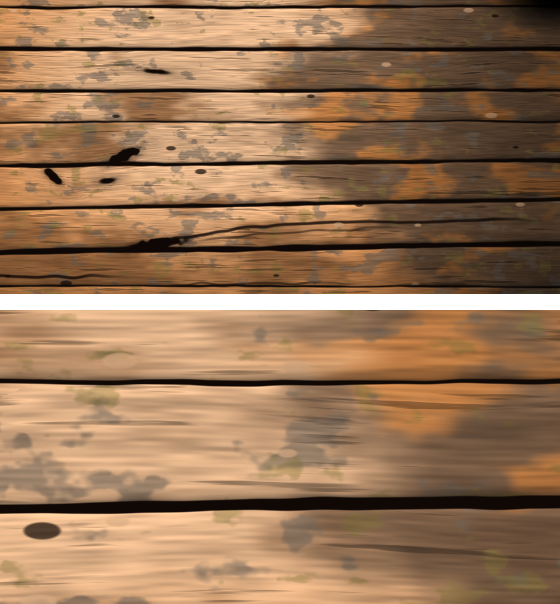
Top, the full canvas; bottom, a detail of the centre.
This texture is drawn by a WebGL 1 fragment shader. Its source:

```glsl
precision highp float;
uniform vec2 u_resolution;

// Gap heights at the left side, their rise to the right, and half widths
const vec4 LOW_GAPS = vec4(0.030, 0.142, 0.289, 0.437);
const vec4 LOW_RISE = vec4(-0.005, 0.030, 0.032, 0.016);
const vec4 LOW_WIDTH = vec4(0.0030, 0.0095, 0.0060, 0.0060);
const vec4 HIGH_GAPS = vec4(0.585, 0.689, 0.833, 0.973);
const vec4 HIGH_RISE = vec4(0.002, 0.005, 0.000, 0.004);
const vec4 HIGH_WIDTH = vec4(0.0028, 0.0050, 0.0065, 0.0040);

const vec3 PEACH = vec3(0.92, 0.73, 0.56);
const vec3 ORANGE = vec3(0.79, 0.52, 0.30);
const vec3 BROWN = vec3(0.53, 0.35, 0.21);
const vec3 UMBER = vec3(0.37, 0.28, 0.21);
const vec3 RUST = vec3(0.62, 0.39, 0.20);
const vec3 SLATE = vec3(0.43, 0.39, 0.35);
const vec3 MOSS = vec3(0.50, 0.45, 0.22);
const vec3 GAP_DARK = vec3(0.06, 0.03, 0.02);
const vec2 LIGHT_CENTRE = vec2(0.75, 0.70);

float hash(vec2 p) {
  return fract(sin(dot(p, vec2(127.1, 311.7))) * 43758.545);
}

float noise(vec2 p) {
  vec2 i = floor(p), f = fract(p);
  f = f * f * (3.0 - 2.0 * f);
  return mix(mix(hash(i), hash(i + vec2(1.0, 0.0)), f.x),
             mix(hash(i + vec2(0.0, 1.0)), hash(i + 1.0), f.x), f.y);
}

float fbm(vec2 p) {
  float sum = 0.0, amp = 0.533;
  for (int i = 0; i < 4; i++) {
    sum += amp * noise(p);
    p = p * 2.03 + 17.3;
    amp *= 0.5;
  }
  return sum;
}

// Keeps the nearest gap in x (edge distance) and y (signed offset); z counts planks
void addGap(vec2 p, float height, float width, float seed, inout vec3 nearest) {
  float wobble = noise(vec2(p.x * 5.0, seed)) - 0.5 + 0.3 * (noise(vec2(p.x * 25.0, seed)) - 0.5);
  float offset = p.y - height - 0.006 * wobble;
  float edge = abs(offset) - width * (0.65 + 0.7 * noise(vec2(p.x * 9.0, seed + 20.0)));
  if (edge < nearest.x) nearest.xy = vec2(edge, offset);
  nearest.z += step(0.0, offset);
}

// Tilted, ragged oval hole; also bends the grain around itself
float knot(vec2 p, vec2 centre, vec2 size, float tilt, inout float bend) {
  vec2 d = p - centre;
  d.y -= tilt * d.x;
  float r = length(d / size);
  bend += 0.8 * size.y * sign(d.y) * exp(-0.12 * r * r);
  return (r - 0.75 - 0.5 * noise(p * 60.0)) * size.y;
}

// Thin split that fades out at both ends
float split(vec2 p, float height, float start, float end, float width) {
  float reach = smoothstep(start, start + 0.08, p.x) * (1.0 - smoothstep(end - 0.25, end, p.x));
  float d = abs(p.y - height - 0.012 * (noise(vec2(p.x * 16.0, height * 90.0)) - 0.5));
  return reach * (1.0 - smoothstep(0.3 * width, width + 1.0 / u_resolution.y, d));
}

void main() {
  vec2 p = gl_FragCoord.xy / u_resolution.y;
  float across = gl_FragCoord.x / u_resolution.x;
  float pixel = 1.0 / u_resolution.y;

  // Planks and the gaps between them
  vec3 gap = vec3(1.0, 1.0, 0.0);
  for (int i = 0; i < 4; i++) {
    float seed = float(i) * 3.7;
    addGap(p, LOW_GAPS[i] + LOW_RISE[i] * across, LOW_WIDTH[i], seed, gap);
    addGap(p, HIGH_GAPS[i] + HIGH_RISE[i] * across, HIGH_WIDTH[i], seed + 40.0, gap);
  }
  float plank = gap.z;
  float character = hash(vec2(plank, 4.0));

  // Knots and broken edges
  float bend = 0.0;
  float hole = knot(p, vec2(0.42, 0.470), vec2(0.055, 0.020), 0.45, bend);
  hole = min(hole, knot(p, vec2(0.18, 0.402), vec2(0.026, 0.018), -0.7, bend));
  hole = min(hole, knot(p, vec2(0.365, 0.385), vec2(0.030, 0.009), 0.1, bend));
  hole = min(hole, knot(p, vec2(0.53, 0.757), vec2(0.040, 0.007), -0.1, bend));
  hole = min(hole, knot(p, vec2(0.53, 0.168), vec2(0.100, 0.018), 0.16, bend));

  // Grain follows the planks and bends around the knots
  vec2 g = vec2(p.x, p.y - bend) + vec2(plank * 7.3, plank * 1.9);
  g.y += 0.025 * noise(vec2(g.x * 2.5, g.y * 6.0));
  float grain = fbm(g * vec2(5.0, 85.0));
  float fibre = noise(g * vec2(22.0, 240.0));
  float blotch = fbm(g * vec2(4.0, 9.0));
  float speck = fbm(g * vec2(16.0, 26.0) + 31.0);

  // Warm lit wood with worn brown patches
  vec2 away = p - LIGHT_CENTRE;
  float light = exp(-1.5 * away.x * away.x - 2.6 * away.y * away.y);
  vec3 color = mix(ORANGE, PEACH, smoothstep(0.15, 0.85, light));
  color = mix(color, BROWN, 0.8 * smoothstep(0.42, 0.72, blotch + 0.22 * (0.55 - light)));

  // Weathered side, broken by rusty patches
  float border = 0.98 + 1.4 * (p.y - 0.6) * (p.y - 0.6) + 0.22 * (character - 0.5);
  float weathered = smoothstep(-0.10, 0.14, p.x - border + 0.55 * (blotch - 0.5));
  vec3 aged = mix(UMBER, RUST, smoothstep(0.50, 0.66, fbm(g * vec2(6.0, 10.0) + 9.0)));
  color = mix(color, aged * (0.92 + 0.35 * light), 0.88 * weathered);
  color = mix(color, SLATE, 0.55 * smoothstep(0.60, 0.72, speck));
  color = mix(color, MOSS, 0.40 * smoothstep(0.64, 0.74, fbm(g * vec2(19.0, 30.0) + 70.0)));

  // Surface relief and plank variation
  color *= 0.72 + 0.36 * grain + 0.20 * fibre + 0.10 * (character - 0.5);
  color *= 1.0 - 0.35 * smoothstep(0.64, 0.78, grain);

  // Splits along the grain
  float curve = 0.184 + 0.07 * (1.0 - exp(-3.0 * max(p.x - 0.57, 0.0)));
  float cracks = split(p, curve, 0.52, 1.90, 0.005);
  cracks = max(cracks, 0.6 * split(p, curve - 0.022, 0.66, 1.45, 0.003));
  cracks = max(cracks, split(p, 0.060, -0.1, 0.50, 0.005));
  cracks = max(cracks, 0.6 * split(p, 0.035, 0.55, 1.30, 0.003));
  color = mix(color, GAP_DARK, 0.8 * cracks);

  // Scattered chips and nail marks
  vec2 cell = floor(p * 11.0);
  vec2 chip = fract(p * 11.0) - 0.3 - 0.4 * vec2(hash(cell), hash(cell + 5.0));
  float chipSize = 0.06 + 0.08 * hash(cell + 8.0);
  float chipMask = step(0.90, hash(cell + 2.0)) *
    (1.0 - smoothstep(chipSize - 11.0 * pixel, chipSize + 0.03, length(chip * vec2(0.6, 1.3))));
  color = mix(color, hash(cell + 3.0) > 0.6 ? PEACH * 0.9 : GAP_DARK, 0.7 * chipMask);

  // Shaded lower edges, lit upper edges, then the open gaps
  float rim = exp(-max(gap.x, 0.0) / 0.007);
  color *= 1.0 + rim * (gap.y > 0.0 ? -0.42 : 0.16);
  color *= 1.0 - 0.4 * exp(-max(hole, 0.0) / 0.008);
  float opening = 1.0 - smoothstep(-pixel, pixel, min(gap.x, hole));
  color = mix(color, GAP_DARK, opening);

  // Falloff toward the sides and the dark upper right corner
  color *= 1.0 - 0.30 * smoothstep(0.65, 1.0, across) - 0.18 * smoothstep(0.35, 0.0, p.y);
  float corner = length((vec2(across, p.y) - vec2(1.0, 1.03)) * vec2(1.0, 0.9));
  color *= smoothstep(0.03, 0.16, corner);
  gl_FragColor = vec4(clamp(color, 0.0, 1.0), 1.0);
}
```
